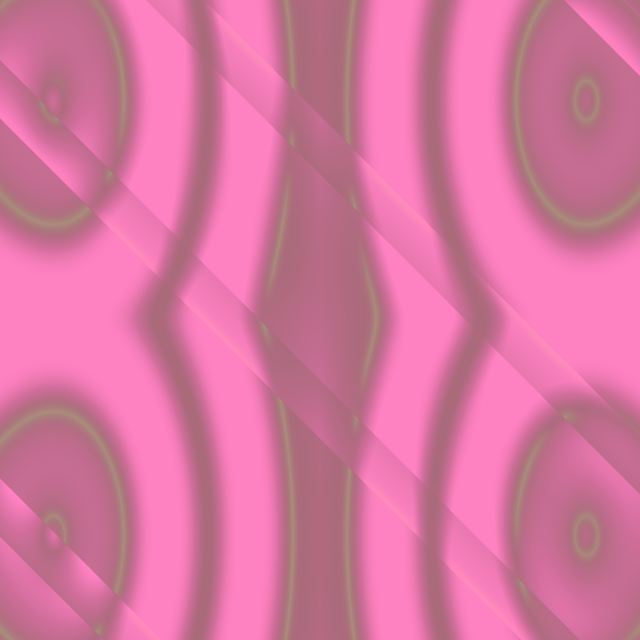
Reproduce this background procedurally as a WebGL 1 fragment shader.

```glsl
precision highp float;
// Satin backdrop: four mirrored sets of elliptical ripples in pink and mauve,
// with thin tan contour lines, crossed by diagonal folds of light.
// Ripples come from an elliptical distance, folds from a mirrored repeat.
uniform vec2 u_resolution;

const float PI = 3.14159265;
const vec3 MAUVE = vec3(0.665, 0.415, 0.48);
const vec3 ROSE = vec3(0.82, 0.43, 0.61);
const vec3 PINK = vec3(0.998, 0.505, 0.755);
const vec3 PEACH = vec3(1.0, 0.58, 0.7);
const vec3 TAN = vec3(0.665, 0.565, 0.485);

const float EYE_RADIUS = 0.0175;
const float RING_RADIUS = 0.1094;
const float RIPPLE_WIDTH = 0.1322;
const float OUTER_RADIUS = RING_RADIUS + 2.0 * RIPPLE_WIDTH;

// Distance to the nearest ripple centre, mirrored in both axes.
// The mirror is rounded in y, and ripples flare near the side edges.
float rippleRadius(vec2 uv) {
  vec2 p = uv - vec2(0.5, 0.503);
  float dx = abs(p.x) - 0.416;
  float dy = sqrt(p.y * p.y + 0.0007) - 0.341;
  dx -= 1.7 * dx * max(dx, 0.0);
  return length(vec2(dx, 0.568 * dy));
}

// 1 between the ring and the outer contour, 0 elsewhere
float bandMask(float r) {
  float start = smoothstep(RING_RADIUS, RING_RADIUS + 0.03, r);
  return start * (1.0 - smoothstep(OUTER_RADIUS - 0.03, OUTER_RADIUS, r));
}

// Amount of pink: strong between the contours, faint inside and outside
float rippleGlow(float r) {
  float wave = abs(sin(PI * (r - RING_RADIUS) / RIPPLE_WIDTH));
  float bands = smoothstep(0.05, 0.92, wave);
  float inner = 0.36 * sin(PI * clamp((r - EYE_RADIUS) / (RING_RADIUS - EYE_RADIUS), 0.0, 1.0));
  inner += 0.2 * (1.0 - smoothstep(0.0, EYE_RADIUS, r));
  float outer = 0.2 * smoothstep(OUTER_RADIUS, OUTER_RADIUS + 0.09, r);
  float glow = mix(inner, bands, step(RING_RADIUS, r));
  return mix(glow, outer, step(OUTER_RADIUS, r));
}

// Line around one radius: a sharp core in a soft halo
float contour(float r, float radius, float width) {
  float d = abs(r - radius) / width;
  return 0.55 * exp(-1.6 * d) + 0.35 * exp(-d * d);
}

float contours(float r) {
  float lines = 0.9 * contour(r, EYE_RADIUS, 0.006);
  lines += contour(r, RING_RADIUS, 0.007);
  lines += contour(r, OUTER_RADIUS, 0.0065);
  return min(lines, 1.0);
}

// Folds: x is the light on a shallow bowl, a bright strip, then flat cloth;
// y is the shade at the dark side of the strip
vec2 foldLight(vec2 uv, float pixel) {
  const float PERIOD = 1.0664;
  const float BOWL = 0.161;
  const float STRIP = 0.252;
  float across = 1.0 - uv.y - uv.x + 0.067;
  float a = abs(mod(across + 0.5 * PERIOD, PERIOD) - 0.5 * PERIOD);
  float bowl = 0.6 * a * a / (BOWL * BOWL);
  float strip = clamp((a - BOWL) / (STRIP - BOWL), 0.0, 1.0);
  float inStrip = smoothstep(-pixel, pixel, a - BOWL);
  float notFlat = 1.0 - smoothstep(-pixel, pixel, a - STRIP);
  return vec2(mix(bowl, strip, inStrip), inStrip * (1.0 - strip)) * notFlat;
}

// Ramp from mauve through rose to pink
vec3 satin(float amount) {
  vec3 low = mix(MAUVE, ROSE, clamp(amount * 2.0, 0.0, 1.0));
  return mix(low, PINK, clamp(amount * 2.0 - 1.0, 0.0, 1.0));
}

void main() {
  vec2 uv = gl_FragCoord.xy / u_resolution;
  float pixel = 1.2 / min(u_resolution.x, u_resolution.y);

  float r = rippleRadius(uv);
  float glow = rippleGlow(r);
  vec2 fold = foldLight(uv, pixel);
  float light = fold.x;

  // Faint areas brighten strongly in the light, full pink bands only a little
  float gain = mix(1.0, 0.25, bandMask(r)) * light;
  float amount = glow * (1.0 + 1.5 * gain) + 0.2 * gain;
  amount = min(amount, 1.0) * (1.0 - 0.24 * fold.y);
  vec3 color = satin(amount);

  // Peach sheen on the brightest fold edges
  float sheen = glow * glow * glow * smoothstep(0.72, 1.0, light);
  color = mix(color, PEACH, 0.6 * sheen);

  // Contours fade where the folds catch the light
  float line = contours(r) * (1.0 - smoothstep(0.0, 0.42, light));
  color = mix(color, TAN, line);

  gl_FragColor = vec4(color, 1.0);
}
```
